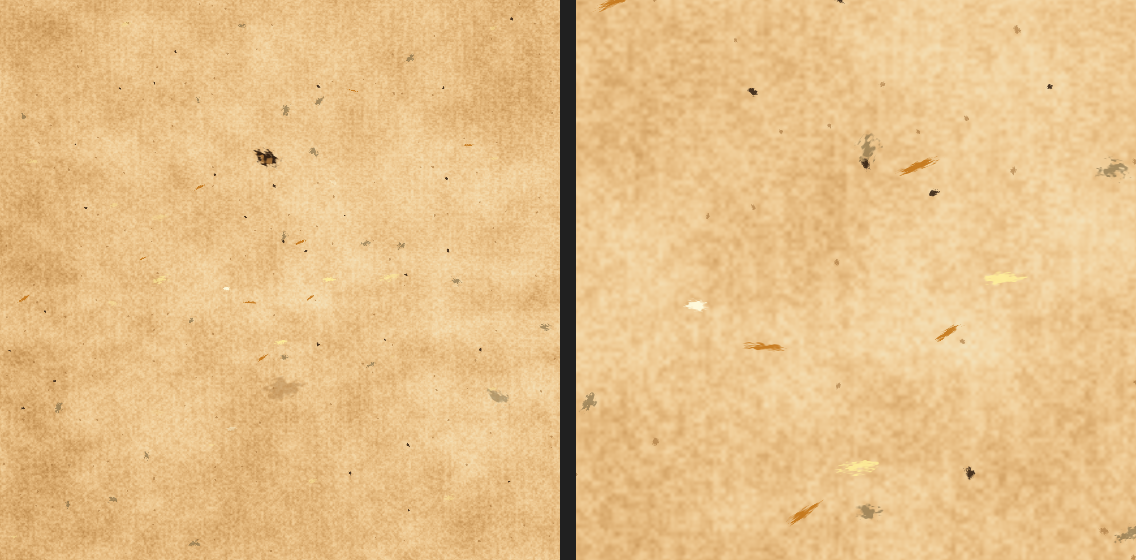
Left: the whole. Right: its middle third, enlarged.
A Shadertoy shader for this texture:

```glsl
// Aged tan parchment with mottled stains, fine grain, dark specks and pale flakes.

float hash(vec2 p) {
    return fract(sin(dot(p, vec2(127.1, 311.7))) * 43758.5453);
}

mat2 rotation(float angle) {
    float c = cos(angle), s = sin(angle);
    return mat2(c, s, -s, c);
}

float noise(vec2 p) {
    vec2 cell = floor(p), f = fract(p);
    f = f * f * (3.0 - 2.0 * f);
    float low = mix(hash(cell), hash(cell + vec2(1, 0)), f.x);
    float high = mix(hash(cell + vec2(0, 1)), hash(cell + vec2(1, 1)), f.x);
    return mix(low, high, f.y);
}

// Layered noise, centred on zero
float fbm(vec2 p) {
    float sum = 0.0, weight = 0.5;
    for (int i = 0; i < 5; i++) {
        sum += weight * (noise(p) - 0.5);
        p = rotation(0.6) * p * 2.03 + 17.3;
        weight *= 0.5;
    }
    return sum;
}

// Ellipse with a ragged, noise-eaten outline
float blot(vec2 p, vec2 radius, float angle, float ragged, float seed) {
    vec2 q = (p * rotation(angle)) / radius;
    float d = length(q) + ragged * (noise(q * 2.3 + seed) + noise(q * 5.1 + seed) - 1.0);
    return smoothstep(1.0, 0.45, d);
}

// One optional blot per grid cell, kept inside its cell
float scatter(vec2 p, float cells, float share, vec2 radius, float tilt, float ragged, float seed) {
    vec2 cell = floor(p * cells);
    vec2 key = cell + seed;
    vec2 jitter = vec2(hash(key + 3.1), hash(key + 7.7));
    vec2 centre = (cell + mix(vec2(0.28), vec2(0.72), jitter)) / cells;
    float present = step(hash(key), share);
    float size = mix(0.5, 1.0, hash(key + 11.9));
    float angle = tilt * (hash(key + 5.3) - 0.3);
    return present * blot(p - centre, radius * size, angle, ragged, hash(key + 2.2) * 90.0);
}

// Brightness of the sheet in standard deviations from its mean
float paperTone(vec2 uv) {
    float clouds = 4.2 * fbm(uv * 5.0 + 3.7);
    float mottle = 3.2 * fbm(uv * 19.0 + 41.0);
    float band = smoothstep(0.2, 0.36, uv.y) * smoothstep(0.62, 0.46, uv.y);
    float streaks = 3.6 * band * fbm(uv * vec2(3.5, 17.0) + 8.0);
    float weave = 0.7 * (noise(uv * vec2(260.0, 24.0)) - 0.5);
    float grain = 2.2 * (noise(uv * 235.0) - 0.5) + 1.7 * (noise(uv * 430.0 + 9.0) - 0.5);
    float glow = 0.6 * exp(-18.0 * dot(uv - vec2(0.82, 0.54), uv - vec2(0.82, 0.54)));
    return clouds + mottle + streaks + weave + grain + glow;
}

vec3 paperColor(float tone) {
    vec3 tan = vec3(0.914, 0.753, 0.527);
    vec3 spread = vec3(0.028, 0.045, 0.056);
    return tan + spread * tone - vec3(0.005, 0.003, 0.001) * tone * tone;
}

void mainImage(out vec4 fragColor, in vec2 fragCoord) {
    vec2 uv = fragCoord / iResolution.y;

    vec3 umber = vec3(0.17, 0.10, 0.05);
    vec3 brown = vec3(0.62, 0.42, 0.20);
    vec3 olive = vec3(0.50, 0.42, 0.27);
    vec3 orange = vec3(0.76, 0.44, 0.06);
    vec3 paleYellow = vec3(1.0, 0.94, 0.60);
    vec3 white = vec3(1.0, 0.99, 0.88);

    vec3 color = paperColor(paperTone(uv));

    // Soft isolated stains
    float brownStain = blot(uv - vec2(0.505, 0.305), vec2(0.035, 0.022), 0.3, 0.7, 4.0);
    float greyStain = blot(uv - vec2(0.89, 0.29), vec2(0.024, 0.014), -0.7, 0.7, 9.0);
    color = mix(color, brown, 0.38 * brownStain);
    color = mix(color, olive, 0.5 * greyStain);

    // Olive smudges and small dark specks
    float smudges = scatter(uv, 13.0, 0.12, vec2(0.012, 0.007), 3.0, 0.9, 21.0);
    float specks = scatter(uv, 17.0, 0.09, vec2(0.0046, 0.0032), 4.0, 0.5, 57.0);
    float dust = scatter(uv, 38.0, 0.10, vec2(0.0032, 0.0026), 4.0, 0.5, 83.0);
    color = mix(color, olive, 0.65 * smudges);
    color = mix(color, brown, 0.55 * dust);
    color = mix(color, umber, 0.85 * specks);

    // Orange fibres
    float fibres = scatter(uv, 10.0, 0.07, vec2(0.014, 0.0032), 0.9, 0.6, 34.0);
    color = mix(color, orange, 0.85 * fibres);

    // Shiny flakes gathered around the middle
    float gathering = smoothstep(0.33, 0.14, length(uv - vec2(0.49, 0.46)));
    float flakes = scatter(uv, 9.0, 0.42, vec2(0.022, 0.0075), 0.5, 0.8, 12.0);
    float glints = scatter(uv, 11.0, 0.14, vec2(0.011, 0.0048), -0.6, 0.5, 66.0);
    float stray = scatter(uv, 12.0, 0.07, vec2(0.011, 0.005), 0.6, 0.7, 91.0);
    color = mix(color, paleYellow, 0.85 * flakes * gathering + 0.4 * stray * (1.0 - gathering));
    color = mix(color, white, 0.9 * glints * gathering);

    // Single large dark chip with a crumbled surface
    float chip = blot(uv - vec2(0.478, 0.718), vec2(0.025, 0.014), -0.4, 0.6, 30.0);
    float crumbs = smoothstep(0.45, 0.8, noise(uv * 190.0 + 5.0));
    color = mix(color, mix(umber, brown, crumbs), 0.95 * chip);

    fragColor = vec4(clamp(color, 0.0, 1.0), 1.0);
}
```
